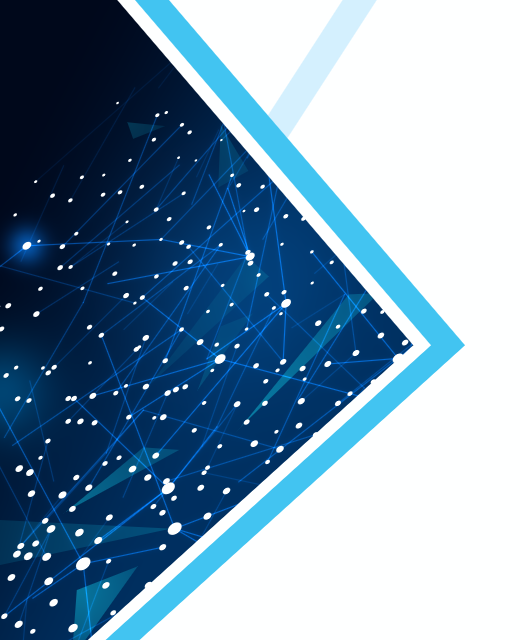
Give the GLSL for this background, as a WebGL 2 fragment shader.

```glsl
#version 300 es
precision highp float;

uniform vec2 u_resolution;
out vec4 outColor;

const float CELL = 0.036;
const vec3 WHITE = vec3(0.995, 1.0, 1.0);
const vec3 SKY = vec3(0.26, 0.77, 0.945);
const vec3 PALE = vec3(0.83, 0.94, 0.996);
const vec3 DEEP = vec3(0.0, 0.03, 0.105);
const vec3 NAVY = vec3(0.0, 0.185, 0.375);
const vec3 TEAL = vec3(0.04, 0.56, 0.70);
const vec3 THREAD = vec3(0.03, 0.44, 0.86);

// Large nodes from which threads fan out
const vec2 HUBS[8] = vec2[8](
  vec2(0.344, 0.561), vec2(0.447, 0.474), vec2(0.391, 0.401), vec2(0.273, 0.826),
  vec2(0.130, 0.881), vec2(0.622, 0.560), vec2(0.263, 0.763), vec2(0.042, 0.384));

vec2 hash2(vec2 p) {
  vec3 q = fract(p.xyx * vec3(0.1031, 0.1030, 0.0973));
  q += dot(q, q.yzx + 33.33);
  return fract((q.xx + q.yz) * q.zy);
}

float cover(float dist, float px) {
  return clamp(0.5 - dist / px, 0.0, 1.0);
}

float cross2(vec2 a, vec2 b) {
  return a.x * b.y - a.y * b.x;
}

float glow(vec2 p, vec2 center, float size) {
  vec2 d = (p - center) / size;
  return exp(-dot(d, d));
}

float segment(vec2 p, vec2 a, vec2 b) {
  vec2 ab = b - a;
  float t = clamp(dot(p - a, ab) / max(dot(ab, ab), 1e-6), 0.0, 1.0);
  return length(p - a - ab * t);
}

// Slanted oval dot
float dotShape(vec2 p, vec2 center, float radius, float px) {
  vec2 d = p - center;
  vec2 along = vec2(0.80, -0.60);
  vec2 oval = vec2(dot(d, along) / 1.25, cross2(along, d) / 0.85);
  return cover(length(oval) - radius, px);
}

// Translucent triangle, brightest at its tip a
float shard(vec2 p, vec2 a, vec2 b, vec2 c, float px) {
  float turn = sign(cross2(b - a, c - a));
  float ab = cross2(b - a, p - a) / length(b - a);
  float bc = cross2(c - b, p - b) / length(c - b);
  float ca = cross2(a - c, p - c) / length(a - c);
  float inside = turn * min(turn * ab, min(turn * bc, turn * ca) * 1.0);
  inside = min(turn * ab, min(turn * bc, turn * ca));
  float fade = 1.0 - 0.5 * clamp(length(p - a) / length(b - a), 0.0, 1.0);
  return cover(-inside, px) * fade;
}

vec2 nodeAt(vec2 cell) {
  return (cell + hash2(cell + 7.0)) * CELL;
}

// The upper left corner stays empty
float populated(vec2 p) {
  return smoothstep(0.30, 0.40, p.x + p.y);
}

// Target node a few cells away, mostly up and to the right
vec2 linkedNode(vec2 start, vec2 rnd, float spread) {
  float angle = -0.95 + (rnd.x - 0.5) * spread;
  vec2 reach = vec2(cos(angle), sin(angle)) * (2.0 + 7.0 * rnd.y);
  return nodeAt(floor(start / CELL + reach));
}

float thread(vec2 p, vec2 a, vec2 b, float px) {
  float d = segment(p, a, b);
  float line = cover(d - 0.0007, px * 1.3) + 0.12 * exp(-d * 350.0);
  return line * populated(a) * populated(b);
}

float threads(vec2 p, float px) {
  float sum = 0.0;
  for (int i = 0; i < 130; i++) {
    vec2 rnd = hash2(vec2(float(i), 3.0));
    vec2 a = nodeAt(floor(hash2(vec2(float(i), 41.0)) * vec2(18.0, 30.0)));
    float spread = i % 4 == 0 ? 6.28 : 0.9;
    sum += thread(p, a, linkedNode(a, rnd, spread), px) * (0.2 + 0.4 * rnd.y);
  }
  for (int i = 0; i < 32; i++) {
    vec2 hub = HUBS[i / 4];
    vec2 rnd = hash2(vec2(float(i), 83.0));
    sum += thread(p, hub, linkedNode(hub, rnd, 6.28), px) * 0.75;
  }
  return sum;
}

float dots(vec2 p, float px) {
  float sum = 0.0;
  for (int k = 0; k < 9; k++) {
    vec2 cell = floor(p / CELL) + vec2(k % 3 - 1, k / 3 - 1);
    vec2 rnd = hash2(cell + 57.0);
    vec2 node = nodeAt(cell);
    float radius = (0.0018 + 0.0042 * node.y) * mix(0.6, 1.15, rnd.y);
    sum = max(sum, dotShape(p, node, radius, px) * step(rnd.x, 0.68 * populated(node)));
  }
  for (int i = 0; i < 8; i++) {
    sum = max(sum, dotShape(p, HUBS[i], 0.003 + 0.008 * HUBS[i].y, px));
  }
  return sum;
}

vec3 network(vec2 p, float px) {
  // Night gradient and glows
  vec3 color = mix(DEEP, NAVY, smoothstep(0.15, 0.85, p.x * 1.2 + p.y * 0.6));
  color += vec3(0.01, 0.08, 0.13) * glow(p, vec2(0.36, 0.43), 0.17);
  color += vec3(0.0, 0.20, 0.28) * glow(p, vec2(0.0, 0.61), 0.075);
  color += vec3(0.02, 0.28, 0.52) * glow(p, vec2(0.042, 0.384), 0.028);

  // Glassy shards
  float glass = 0.8 * shard(p, vec2(0.378, 0.665), vec2(0.545, 0.460), vec2(0.592, 0.458), px);
  glass += 0.7 * shard(p, vec2(0.104, 0.799), vec2(0.224, 0.699), vec2(0.280, 0.703), px);
  glass += 0.35 * shard(p, vec2(0.267, 0.826), vec2(-0.01, 0.812), vec2(-0.01, 0.885), px);
  glass += 0.75 * shard(p, vec2(0.120, 0.922), vec2(0.215, 0.885), vec2(0.112, 1.03), px);
  glass += 0.3 * shard(p, vec2(0.309, 0.609), vec2(0.345, 0.510), vec2(0.395, 0.490), px);
  glass += 0.3 * shard(p, vec2(0.420, 0.432), vec2(0.385, 0.400), vec2(0.235, 0.600), px);
  glass += 0.3 * shard(p, vec2(0.345, 0.195), vec2(0.341, 0.293), vec2(0.388, 0.267), px);
  glass += 0.3 * shard(p, vec2(0.199, 0.191), vec2(0.258, 0.197), vec2(0.208, 0.217), px);
  color = mix(color, TEAL, min(glass, 0.9));

  color += THREAD * threads(p, px) * 0.7;
  return mix(min(color, 1.0), WHITE, dots(p, px));
}

void main() {
  // Height units, measured downward from the top left
  float px = 1.0 / u_resolution.y;
  vec2 p = vec2(gl_FragCoord.x, u_resolution.y - gl_FragCoord.y) * px;

  // Nested arrowheads share one slanted coordinate
  float rise = p.y - 0.5395;
  float arrow = p.x + (rise < 0.0 ? -0.8575 : 1.1045) * rise;
  float soft = px * 1.4;

  float stripe = abs(p.x + 0.647 * p.y - 0.562) - 0.0267;
  vec3 color = mix(WHITE, PALE, cover(stripe, soft) * step(rise, 0.0));
  color = mix(color, SKY, cover(arrow - 0.7266, soft));
  color = mix(color, WHITE, cover(arrow - 0.6735, soft));
  if (arrow < 0.6458 + soft) {
    color = mix(color, network(p, px), cover(arrow - 0.6458, soft));
  }
  outColor = vec4(color, 1.0);
}
```
